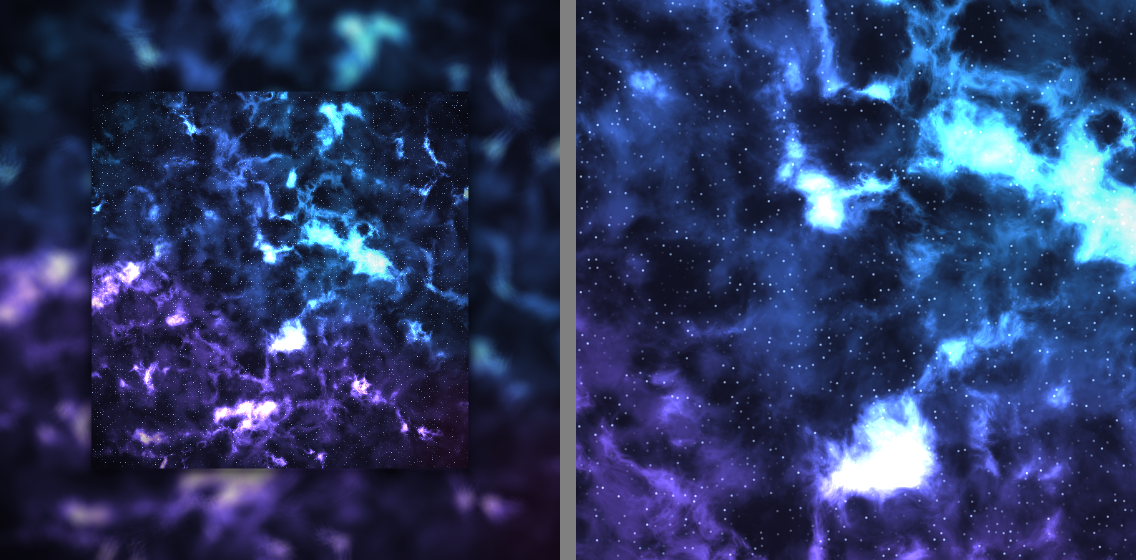
Left: the whole. Right: its middle third, enlarged.
Reproduce this texture procedurally as a WebGL 2 fragment shader.

```glsl
#version 300 es
precision highp float;
// A glowing nebula in a sharp, star-dusted square, framed by a blurred enlargement of itself.
// Lightly warped fractal noise makes billows, ridged noise makes branching filaments, and
// chains of ragged knots overexpose a blue, cyan and violet tint until it clips to white.
uniform vec2 u_resolution;
out vec4 fragColor;

const float PANEL_HALF = 0.3365;
const int BLUR_TAPS = 14;
const vec3 NAVY = vec3(0.33, 0.45, 0.90);
const vec3 BLUE = vec3(0.28, 0.49, 0.98);
const vec3 CYAN = vec3(0.17, 0.58, 0.90);
const vec3 VIOLET = vec3(0.52, 0.36, 1.0);
const vec3 DUST = vec3(0.56, 0.55, 0.58);

float hash(vec2 p) {
  vec3 h = fract(p.xyx * vec3(0.1031, 0.1030, 0.0973));
  h += dot(h, h.yzx + 33.33);
  return fract((h.x + h.y) * h.z);
}

float noise(vec2 p) {
  vec2 cell = floor(p), f = fract(p);
  f = f * f * (3.0 - 2.0 * f);
  float low = mix(hash(cell), hash(cell + vec2(1, 0)), f.x);
  float high = mix(hash(cell + vec2(0, 1)), hash(cell + vec2(1, 1)), f.x);
  return mix(low, high, f.y);
}

// Fractal noise in 0..1; ridge = 1 folds each octave into bright creases.
float fractal(vec2 p, int octaves, float ridge) {
  float sum = 0.0, total = 0.0, amp = 0.5;
  for (int i = 0; i < octaves; i++) {
    float n = noise(p);
    sum += amp * mix(n, 1.0 - abs(2.0 * n - 1.0), ridge);
    total += amp;
    amp *= 0.57;
    p = mat2(1.6, 1.2, -1.2, 1.6) * p + 17.3;
  }
  return sum / total;
}

// Soft glow around the segment a-b.
float streak(vec2 p, vec2 a, vec2 b, float width) {
  vec2 ab = b - a;
  float d = length(p - a - ab * clamp(dot(p - a, ab) / dot(ab, ab), 0.0, 1.0));
  return exp(-d * d / (width * width));
}

float heatMap(vec2 p) {
  float heat = 0.95 * streak(p, vec2(0.01, 0.44), vec2(0.17, 0.59), 0.038);
  heat = max(heat, 1.25 * streak(p, vec2(0.49, 0.33), vec2(0.54, 0.37), 0.046));
  heat = max(heat, 0.85 * streak(p, vec2(0.54, 0.38), vec2(0.66, 0.48), 0.032));
  heat = max(heat, 1.05 * streak(p, vec2(0.60, 0.64), vec2(0.81, 0.51), 0.044));
  heat = max(heat, 0.90 * streak(p, vec2(0.62, 0.94), vec2(0.71, 0.80), 0.030));
  heat = max(heat, 0.95 * streak(p, vec2(0.42, 0.68), vec2(0.45, 0.56), 0.034));
  heat = max(heat, 0.85 * streak(p, vec2(0.33, 0.15), vec2(0.50, 0.18), 0.036));
  float knots = smoothstep(0.58, 0.86, fractal(p * 13.0 + 41.0, 2, 0.0));
  return max(heat, 0.6 * knots);
}

vec3 nebula(vec2 p, int octaves) {
  vec2 warp = vec2(fractal(p * 10.0 + 3.1, 4, 0.0), fractal(p * 10.0 + 57.7, 4, 0.0)) - 0.5;
  vec2 q = p + 0.045 * warp;
  float cloud = fractal(q * 21.0 + 8.0, octaves, 0.0);
  float creases = fractal(q * 14.0 + 23.0, octaves, 1.0);
  float veins = pow(smoothstep(0.56, 0.93, creases), 1.7);
  float patches = smoothstep(0.40, 0.70, fractal(p * 5.0 + 71.0, 3, 0.0));
  float bolts = smoothstep(0.62, 0.82, noise(p * 8.0 + 19.0));
  float heat = heatMap(p + 0.06 * warp);
  float centre = 1.0 - smoothstep(0.15, 0.72, length(p - vec2(0.48, 0.52)));

  // Light: faint haze, filaments, halos, then overexposed cores.
  float light = 0.13 + smoothstep(0.28, 0.80, cloud) * (0.10 + 0.32 * centre);
  light += veins * (0.15 + 0.95 * patches) * (0.35 + 0.65 * centre);
  light += 2.4 * bolts * veins * veins + 0.60 * heat * cloud;
  light += 3.2 * pow(smoothstep(0.80, 1.30, 0.50 * heat + 0.85 * cloud + 0.27 * creases), 1.5);

  // Tint: violet to the lower left, cyan in drifting regions of the upper part.
  float drift = noise(p * 4.0 + 5.0) - 0.5;
  float violet = smoothstep(-0.08, 0.16, 0.46 - p.y - 0.25 * (p.x - 0.4) + 0.18 * drift);
  float cyan = smoothstep(0.45, 0.80, noise(p * 3.2 + 31.0)) * (1.0 - violet);
  vec3 tint = mix(mix(BLUE, CYAN, 0.7 * cyan), VIOLET, 0.85 * violet);
  tint = mix(NAVY, tint, 0.45 + 0.55 * smoothstep(0.15, 0.55, light));
  float dusty = smoothstep(0.66, 0.84, noise(p * 5.0 + 90.0)) * (1.0 - centre);

  vec3 color = tint * light + vec3(0.020, 0.010, 0.018);
  color *= 1.0 - 0.60 * smoothstep(0.42, 0.75, length(p - 0.5));
  color += vec3(0.05, 0.0, 0.02) * streak(p, vec2(0.97, 0.05), vec2(1.0, 0.15), 0.14);
  return min(color, mix(vec3(1.0), DUST, dusty));
}

// Tiny jittered stars, mostly faint.
float stars(vec2 p) {
  vec2 grid = p * 150.0, cell = floor(grid);
  vec2 spot = 0.25 + 0.5 * vec2(hash(cell + 11.0), hash(cell + 47.0));
  float shine = pow(hash(cell + 83.0), 3.0) * step(0.5, hash(cell + 131.0));
  return shine * (1.0 - smoothstep(0.04, 0.25, length(fract(grid) - spot)));
}

// Average over a golden-angle disc.
vec3 blurredNebula(vec2 p, float radius) {
  vec3 sum = vec3(0.0);
  for (int i = 0; i < BLUR_TAPS; i++) {
    float angle = float(i) * 2.4;
    float reach = radius * sqrt((float(i) + 0.5) / float(BLUR_TAPS));
    sum += nebula(p + reach * vec2(cos(angle), sin(angle)), 3);
  }
  return sum / float(BLUR_TAPS);
}

float squareDistance(vec2 p, float halfSize) {
  vec2 d = abs(p) - halfSize;
  return length(max(d, 0.0)) + min(max(d.x, d.y), 0.0);
}

void main() {
  vec2 uv = gl_FragCoord.xy / u_resolution;
  float panel = clamp(0.5 - squareDistance(uv - 0.5, PANEL_HALF) * u_resolution.y, 0.0, 1.0);
  float shade = max(squareDistance(uv - vec2(0.5, 0.494), PANEL_HALF), 0.0);
  vec3 color = vec3(0.0);
  if (panel < 1.0) color = blurredNebula(uv, 0.016) * (0.85 - 0.5 * exp(-shade / 0.025));
  if (panel > 0.0) {
    vec2 p = (uv - 0.5) / (2.0 * PANEL_HALF) + 0.5;
    color = mix(color, nebula(p, 6) + stars(p) * vec3(0.55, 0.65, 0.75), panel);
  }
  fragColor = vec4(clamp(color, 0.0, 1.0), 1.0);
}
```
